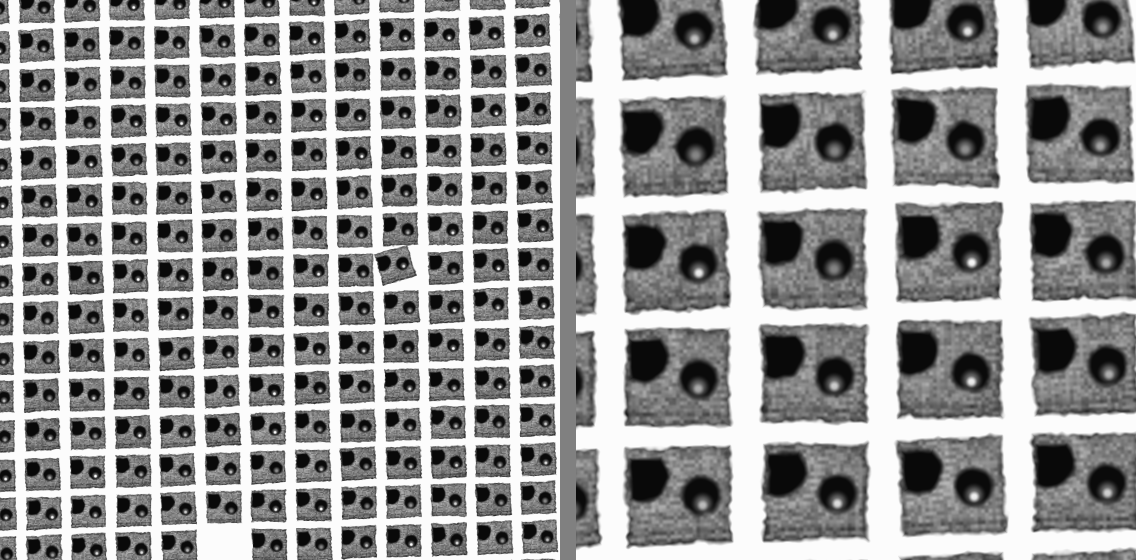
Left: the whole. Right: its middle third, enlarged.
This pattern is drawn by a three.js fragment shader. Its source:

```glsl
// A slightly skewed lattice of grainy grey chips on white, each with a black
// corner pad and a dark round pit holding a glint. Each cell jitters its chip
// by a hash; one chip is missing and another lies turned out of its place.
#define COLUMN_STEP vec2(0.0804, 0.0024)
#define ROW_STEP vec2(0.00094, -0.06947)
#define FIRST_CHIP vec2(0.0664, 0.918)
#define CHIP_SCALE 0.0309
#define CHIP_HALF vec2(1.0, 0.925)
#define EDGE_SOFT 0.05
#define GRAIN 0.34
#define BODY_GREY 0.5
#define PAPER 0.99
#define MISSING_CELL vec2(4.0, 13.0)
#define STRAY_CELL vec2(8.0, 6.0)
#define STRAY_TURN 0.28

varying vec2 vUv;

float hash(vec2 p) {
  return fract(sin(dot(p, vec2(127.1, 311.7))) * 43758.545);
}

float noise(vec2 p) {
  vec2 i = floor(p), f = fract(p);
  f = f * f * (3.0 - 2.0 * f);
  return mix(mix(hash(i), hash(i + vec2(1.0, 0.0)), f.x),
             mix(hash(i + vec2(0.0, 1.0)), hash(i + 1.0), f.x), f.y);
}

float boxDistance(vec2 p, vec2 halfSize) {
  vec2 d = abs(p) - halfSize;
  return length(max(d, 0.0)) + min(max(d.x, d.y), 0.0);
}

vec2 turn(vec2 p, float angle) {
  float c = cos(angle), s = sin(angle);
  return vec2(c * p.x + s * p.y, c * p.y - s * p.x);
}

// Coordinates along columns and rows, whole numbers at chip centres
vec2 toLattice(vec2 v) {
  vec2 c = COLUMN_STEP, r = ROW_STEP;
  return vec2(v.x * r.y - v.y * r.x, c.x * v.y - c.y * v.x) / (c.x * r.y - c.y * r.x);
}

vec2 cellCentre(vec2 cell) {
  return FIRST_CHIP + cell.x * COLUMN_STEP + cell.y * ROW_STEP;
}

// Composites one chip over the given grey; p is in half chip widths
float drawChip(float ground, vec2 p, vec2 cell) {
  vec2 seed = cell * 37.0 + 11.0;
  float vary = hash(cell + 0.3);

  // Ragged outline, its lower edge slightly sloped
  vec2 q = p;
  q.y -= 0.05 * (vary - 0.4) * p.x * smoothstep(0.3, -0.9, p.y);
  float rough = 0.09 * (noise(p * 2.5 + seed) - 0.5) + 0.06 * (noise(p * 9.0 + seed) - 0.5);
  float outline = boxDistance(q, CHIP_HALF) + rough;

  // Grainy body, dark rim and a scored strip along the bottom
  float grain = 0.7 * (noise(p * 14.0 + seed) - 0.5) + 0.3 * (noise(p * 5.0 + seed) - 0.5);
  float grey = BODY_GREY + GRAIN * grain + 0.05 * (hash(cell + 4.7) - 0.5);
  grey -= 0.18 * smoothstep(-0.16, 0.0, outline);
  float score = q.y + 0.72 + 0.02 * (noise(vec2(p.x * 4.0, 2.0) + seed) - 0.5);
  grey -= 0.13 * exp(-score * score * 260.0);
  grey -= 0.12 * vary * smoothstep(-0.78, -0.92, q.y);

  // Corner pad with a pale arc around it
  vec2 padPoint = p - vec2(-0.69, 0.38) - 0.06 * (vec2(hash(cell + 1.9), hash(cell + 2.6)) - 0.5);
  float pad = max(length(padPoint) - 0.48, boxDistance(padPoint - vec2(0.22, -0.12), vec2(0.46)));
  pad += 0.07 * (noise(p * 5.0 + seed + 9.0) - 0.5);
  float arc = length(padPoint) - 0.66;
  grey += 0.08 * exp(-arc * arc * 90.0);
  grey = mix(grey, 0.035, smoothstep(0.08, -0.06, pad));

  // Round pit, shaded at the top, with a glint low inside
  vec2 pitPoint = p - vec2(0.42, -0.04) - 0.05 * (vec2(vary, hash(cell + 5.2)) - 0.5);
  float pit = length(pitPoint) + 0.04 * (noise(p * 6.0 + seed) - 0.5);
  grey = mix(grey, 0.04, smoothstep(0.45, 0.29, pit));
  vec2 glintPoint = pitPoint - vec2(0.04 * (vary - 0.3), -0.15);
  float glow = smoothstep(0.25, 0.03, length(glintPoint));
  float spark = smoothstep(0.13, 0.03, length(glintPoint + vec2(0.0, 0.04)));
  grey += glow * 0.42 + spark * mix(0.05, 0.55, hash(cell + 8.1));

  return mix(ground, clamp(grey, 0.02, PAPER), smoothstep(EDGE_SOFT, -EDGE_SOFT, outline));
}

void main() {
  float grey = PAPER;
  float tilt = atan(COLUMN_STEP.y, COLUMN_STEP.x);

  // Regular chips, each nudged and turned a little
  vec2 cell = floor(toLattice(vUv - FIRST_CHIP) + 0.5);
  if (cell != MISSING_CELL && cell != STRAY_CELL) {
    vec2 nudge = 0.07 * (vec2(hash(cell), hash(cell + 7.3)) - 0.5);
    vec2 p = (vUv - cellCentre(cell)) / CHIP_SCALE - nudge;
    grey = drawChip(grey, turn(p, tilt + 0.05 * (hash(cell + 3.1) - 0.5)), cell);
  }

  // The stray chip, shifted and lying across its cell borders
  vec2 stray = (vUv - cellCentre(STRAY_CELL)) / CHIP_SCALE - vec2(-0.3, 0.21);
  grey = drawChip(grey, turn(stray, STRAY_TURN), STRAY_CELL);

  gl_FragColor = vec4(vec3(grey), 1.0);
}
```
